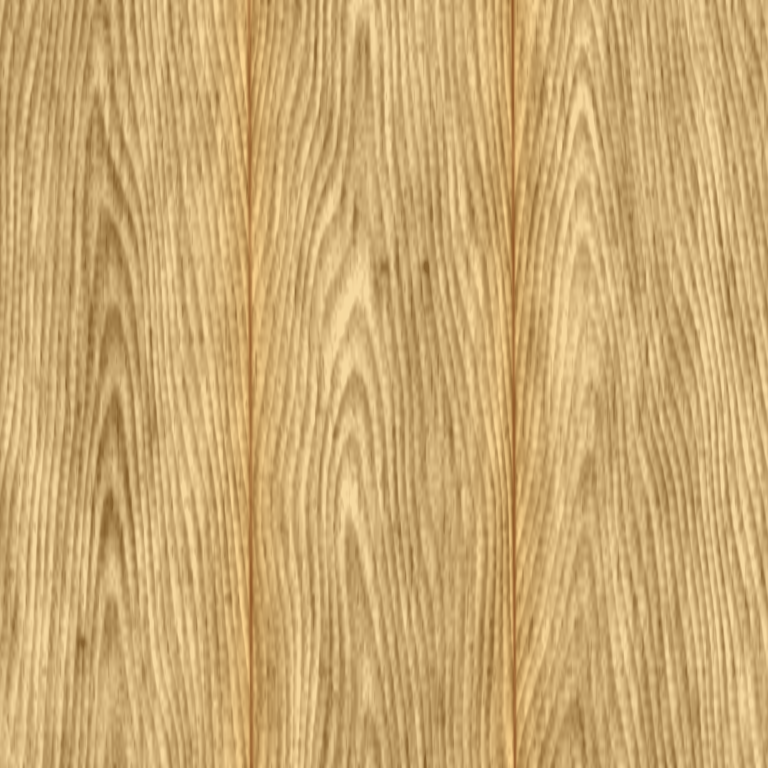
Reproduce this texture procedurally as a Shadertoy shader.

```glsl
// Three upright oak planks with pale golden grain, cathedral arches and small knots.
// Growth rings are contours of a warped arch field; stretched value noise adds
// fibres, pores and broad streaks, and thin reddish seams part the planks.

const vec3 DARK_OAK = vec3(0.63, 0.49, 0.28);
const vec3 PALE_OAK = vec3(0.91, 0.79, 0.57);
const vec3 SEAM_BROWN = vec3(0.55, 0.32, 0.13);
const vec3 AMBER_TINT = vec3(1.02, 0.97, 0.87);
const float SEAM_LEFT = 0.326;
const float SEAM_RIGHT = 0.669;

float hash(vec2 p) {
    return fract(sin(dot(p, vec2(127.1, 311.7))) * 43758.5453);
}

float noise(vec2 p) {
    vec2 cell = floor(p);
    vec2 f = fract(p);
    f = f * f * (3.0 - 2.0 * f);
    float low = mix(hash(cell), hash(cell + vec2(1.0, 0.0)), f.x);
    float high = mix(hash(cell + vec2(0.0, 1.0)), hash(cell + 1.0), f.x);
    return mix(low, high, f.y);
}

// Noise centred on zero
float snoise(vec2 p) {
    return noise(p) - 0.5;
}

// Soft elliptical spot
float spot(vec2 p, vec2 center, vec2 size) {
    vec2 d = (p - center) / size;
    return exp(-dot(d, d));
}

// Arched ring field: nearly straight flanks, pointed crowns along the axis
float ringField(vec2 p, float axis, float density, float rise, float seed) {
    float bend = 0.05 * snoise(vec2(p.x * 3.0 + seed, p.y * 2.2))
               + 0.016 * snoise(vec2(p.x * 14.0 + seed, p.y * 6.0));
    float across = p.x - axis + bend;
    return density * sqrt(across * across + 0.0004) + rise * p.y
         + 1.6 * snoise(vec2(p.x * 22.0, p.y * 3.0 + seed));
}

// Slow darkening across a ring followed by a quick return to pale wood
float ringProfile(float ring) {
    float phase = fract(ring);
    return smoothstep(0.1, 0.72, phase) * (1.0 - smoothstep(0.74, 1.0, phase));
}

// Dark core and the brown tail trailing below it
float knot(vec2 p, vec2 center) {
    float core = spot(p, center, vec2(0.006, 0.009));
    float tail = spot(p, center - vec2(0.002, 0.025), vec2(0.013, 0.035));
    return 0.75 * core + 0.3 * tail;
}

// Large stains and pale bands, as a signed tone
float patches(vec2 p) {
    float tone = -0.24 * spot(p, vec2(0.13, 0.70), vec2(0.035, 0.20));
    tone -= 0.14 * spot(p, vec2(0.15, 0.42), vec2(0.07, 0.16));
    tone -= 0.28 * spot(p, vec2(0.785, 0.46), vec2(0.022, 0.06));
    tone -= 0.30 * spot(p, vec2(0.755, 0.09), vec2(0.045, 0.13));
    tone -= 0.20 * spot(p, vec2(0.515, 0.48), vec2(0.018, 0.22));
    tone += 0.20 * spot(p, vec2(0.75, 0.66), vec2(0.025, 0.18));
    tone += 0.18 * spot(p, vec2(0.44, 0.52), vec2(0.03, 0.18));
    tone += 0.14 * spot(p, vec2(0.93, 0.65), vec2(0.06, 0.40));
    return tone;
}

float woodTone(vec2 p, float axis, float rise, float seed) {
    float ring = ringField(p, axis, 82.0, rise, seed);
    float bend = 0.02 * snoise(vec2(p.x * 5.0 + seed, p.y * 3.0));
    vec2 q = vec2(p.x + bend, p.y + seed);

    // Growth rings fade in and out along the plank
    float strength = 0.28 + 0.42 * noise(vec2(q.x * 12.0, q.y * 3.0));
    float tone = 0.67 - strength * (ringProfile(ring) - 0.38);

    // Broad streaks, fibres and fine pores
    tone += 0.42 * snoise(vec2(q.x * 26.0, q.y * 1.8));
    tone += 0.42 * snoise(vec2(ring * 1.7, q.y * 7.0));
    tone += 0.50 * snoise(vec2(q.x * 190.0, q.y * 11.0));
    tone += 0.38 * snoise(vec2(q.x * 330.0, q.y * 95.0));
    float pore = noise(vec2(q.x * 240.0, q.y * 32.0));
    return tone - 0.30 * smoothstep(0.72, 0.95, pore);
}

float seamLine(vec2 p, float seam, float width) {
    float d = (p.x - seam + 0.003 * (p.y - 0.5)) / width;
    return exp(-d * d) * (0.45 + 0.5 * noise(vec2(seam * 50.0, p.y * 9.0)));
}

void mainImage(out vec4 fragColor, in vec2 fragCoord) {
    vec2 p = fragCoord / iResolution.xy;

    // Each plank has its own crown axis and arch slope
    float plank = step(SEAM_LEFT, p.x) + step(SEAM_RIGHT, p.x);
    float axis = plank < 0.5 ? 0.14 : (plank < 1.5 ? 0.465 : 0.755);
    float rise = plank < 0.5 ? 7.0 : (plank < 1.5 ? 6.0 : 11.0);
    float tone = woodTone(p, axis, rise, 17.0 * plank + 3.0) + patches(p);

    tone -= knot(p, vec2(0.500, 0.652));
    tone -= knot(p, vec2(0.553, 0.652));
    tone -= knot(p, vec2(0.108, 0.163));

    vec3 color = mix(DARK_OAK, PALE_OAK, clamp(tone, -0.35, 1.2));

    // Amber warmth beside the seams, then the seams themselves
    float seamDistance = min(abs(p.x - SEAM_LEFT), abs(p.x - SEAM_RIGHT));
    color *= mix(vec3(1.0), AMBER_TINT, exp(-seamDistance * 28.0));
    float seam = max(seamLine(p, SEAM_LEFT, 0.0030), seamLine(p, SEAM_RIGHT, 0.0024));
    color = mix(color, SEAM_BROWN, seam);

    fragColor = vec4(color, 1.0);
}
```
